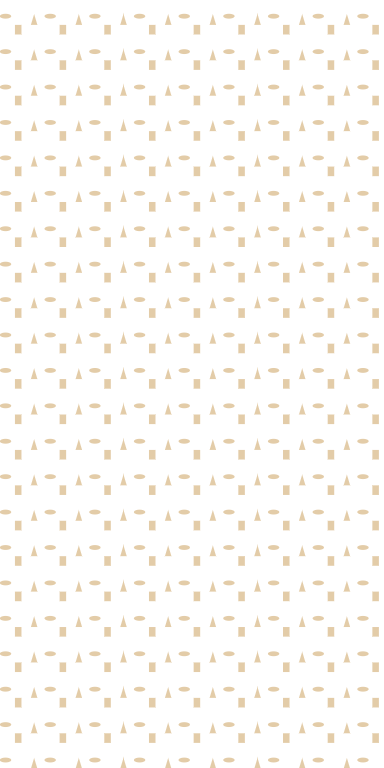
Reproduce this pattern procedurally as a Shadertoy shader.

```glsl
// Sparse geometric print: a flat ellipse, an upright rectangle and a slim
// triangle in sand on white, repeated on a straight grid.
// Each shape is a distance function in one cell; the grid comes from fract.

// Lengths are fractions of the canvas width, y runs down from the top edge.
const vec3 PAPER = vec3(1.0);
const vec3 SAND = vec3(0.89, 0.80, 0.66);

const vec2 CELL_SIZE = vec2(0.11635, 0.09224);
const vec2 FIRST_CELL_CENTER = vec2(0.0492, 0.0626);

const vec2 ELLIPSE_CENTER = vec2(-0.0348, -0.0204);
const vec2 ELLIPSE_RADII = vec2(0.0147, 0.0063);

const vec2 RECT_CENTER = vec2(-0.0018, 0.0147);
const vec2 RECT_HALF = vec2(0.0085, 0.0125);

const vec2 TRIANGLE_APEX = vec2(0.0397, -0.0259);
const float TRIANGLE_HALF_BASE = 0.0085;
const float TRIANGLE_HEIGHT = 0.0281;

// First-order distance to an axis-aligned ellipse
float ellipseDistance(vec2 p, vec2 radii) {
    float k = length(p / radii);
    float slope = length(p / (radii * radii));
    return k * (k - 1.0) / max(slope, 1e-4);
}

float rectDistance(vec2 p, vec2 halfSize) {
    vec2 d = abs(p) - halfSize;
    return length(max(d, 0.0)) + min(max(d.x, d.y), 0.0);
}

// Isosceles triangle with its apex at the origin and its base below
float triangleDistance(vec2 p, float halfBase, float height) {
    vec2 sideNormal = normalize(vec2(height, -halfBase));
    float side = dot(vec2(abs(p.x), p.y), sideNormal);
    return max(side, p.y - height);
}

// Position relative to the centre of the enclosing cell
vec2 cellPosition(vec2 p) {
    return (fract((p - FIRST_CELL_CENTER) / CELL_SIZE + 0.5) - 0.5) * CELL_SIZE;
}

void mainImage(out vec4 fragColor, in vec2 fragCoord) {
    vec2 canvas = vec2(fragCoord.x, iResolution.y - fragCoord.y) / iResolution.x;
    float pixel = 1.0 / iResolution.x;
    vec2 p = cellPosition(canvas);

    // Union of the three motifs
    float d = ellipseDistance(p - ELLIPSE_CENTER, ELLIPSE_RADII);
    d = min(d, rectDistance(p - RECT_CENTER, RECT_HALF));
    d = min(d, triangleDistance(p - TRIANGLE_APEX, TRIANGLE_HALF_BASE, TRIANGLE_HEIGHT));

    // One-pixel soft edge
    float ink = clamp(0.5 - d / pixel, 0.0, 1.0);
    fragColor = vec4(mix(PAPER, SAND, ink), 1.0);
}
```
